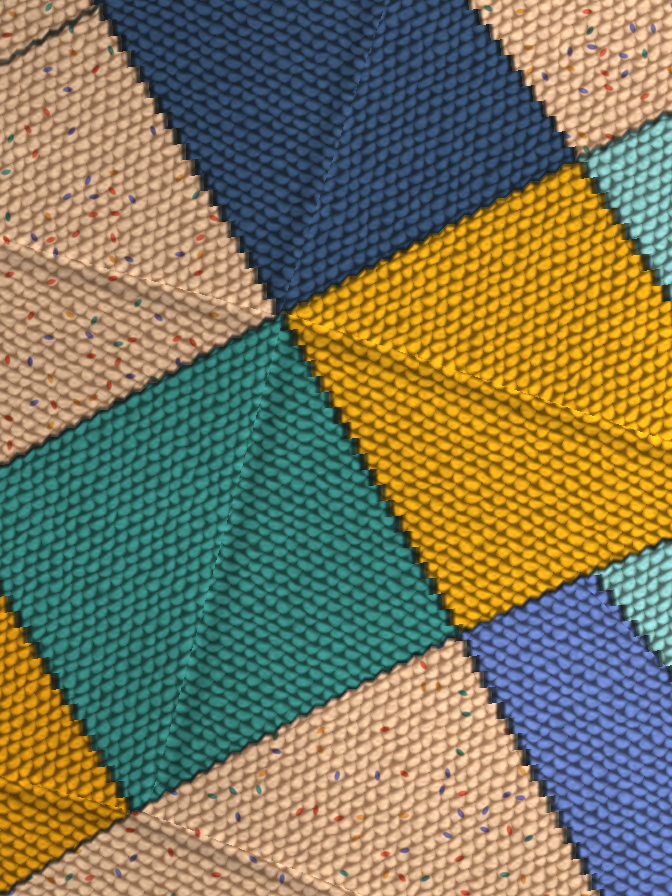
Write a Shadertoy shader that draws this texture.

```glsl
// A knitted patchwork blanket: mitred garter-stitch squares with dark jagged seams and tweed flecks.

// Yarn colours
const vec3 CREAM = vec3(0.90, 0.75, 0.61);
const vec3 NAVY = vec3(0.22, 0.32, 0.45);
const vec3 TEAL = vec3(0.23, 0.56, 0.53);
const vec3 MUSTARD = vec3(0.92, 0.66, 0.09);
const vec3 SKY = vec3(0.55, 0.79, 0.78);
const vec3 PERIWINKLE = vec3(0.40, 0.49, 0.75);
const vec3 GAP = vec3(0.07, 0.09, 0.09);

// Sizes as fractions of the canvas height
const vec2 STITCH = vec2(0.0165, 0.0128);
const float ROW_TILT = 0.48;
const float SEAM_STEEP = 0.0036;
const float SEAM_FLAT = 0.0022;
const float JAG_PITCH = 0.0185;
const float JAG_DEPTH = 0.0085;
const float FLECK_CELL = 0.023;
const float RIDGE_WIDTH = 0.010;

struct Patch { vec3 yarn; vec2 a; vec2 b; float tweed; };

float hash(vec2 p) {
    p = fract(p * vec2(123.34, 345.45));
    p += dot(p, p + 34.23);
    return fract(p.x * p.y);
}

float noise(vec2 p) {
    vec2 i = floor(p), f = fract(p);
    f = f * f * (3.0 - 2.0 * f);
    return mix(mix(hash(i), hash(i + vec2(1, 0)), f.x),
               mix(hash(i + vec2(0, 1)), hash(i + 1.0), f.x), f.y);
}

// Height of interlocking crescent stitches, 0 in the creases
float knit(vec2 p, float tilt) {
    vec2 along = vec2(cos(tilt), sin(tilt));
    vec2 s = vec2(dot(p, along), dot(p, vec2(-along.y, along.x))) / STITCH;
    s += 0.35 * (vec2(noise(p * 60.0), noise(p * 60.0 + 9.0)) - 0.5);
    float row = floor(s.y);
    s.x += 0.5 * mod(row, 2.0);
    vec2 e = fract(s) - 0.5;
    e.y += 0.9 * e.x * e.x - 0.08 + 0.18 * e.x;
    float size = 0.92 + 0.16 * hash(vec2(floor(s.x), row));
    return 1.0 - smoothstep(0.18, 0.66, length(e * vec2(0.85, 1.1)) * size);
}

// Coloured tweed specks, one possible per cell
vec3 addFlecks(vec3 col, vec2 p, float amount) {
    vec2 id = floor(p / FLECK_CELL);
    vec2 jitter = vec2(hash(id + 3.1), hash(id + 7.7)) - 0.5;
    vec2 d = (fract(p / FLECK_CELL) - 0.5 - 0.5 * jitter) * FLECK_CELL;
    float ang = 6.283 * hash(id + 1.3);
    d = mat2(cos(ang), -sin(ang), sin(ang), cos(ang)) * d;
    float pick = hash(id + 5.9);
    vec3 dye = pick < 0.35 ? vec3(0.78, 0.25, 0.15) : pick < 0.65 ? vec3(0.30, 0.31, 0.58)
             : pick < 0.82 ? vec3(0.18, 0.45, 0.42) : vec3(0.80, 0.50, 0.16);
    float on = step(hash(id + 11.0), 0.40) * amount;
    float mask = 1.0 - smoothstep(0.0022, 0.0048, length(d * vec2(0.65, 1.25)));
    return mix(col, dye, 0.8 * on * mask);
}

// Dark stitched gap around a boundary at signed distance d
float seam(float d, float width) {
    float aa = 1.2 / iResolution.y;
    return 1.0 - smoothstep(width - aa, width + aa + 0.002, abs(d));
}

void mainImage(out vec4 fragColor, in vec2 fragCoord) {
    vec2 p = vec2(fragCoord.x, iResolution.y - fragCoord.y) / iResolution.y;
    float x = p.x, y = p.y;

    // Saw-toothed boundaries: steep ones split columns, flat ones split rows
    float tooth = (fract((y + 0.12 * x) / JAG_PITCH) - 0.5) * JAG_DEPTH;
    float ripple = (abs(fract(x / JAG_PITCH) - 0.5) - 0.25) * JAG_DEPTH;
    float midCol = 0.86 * (x - (0.107 + 0.6 * y - 0.038 * y * y)) + tooth;
    float rightCol = 0.82 * (x - (0.521 + 0.71 * y - 0.09 * y * y)) + tooth;
    float leftCol = 0.86 * (x - 0.6 * (y - 0.658)) + tooth;
    float cornerCol = 0.79 * (x - 0.66 - 0.78 * (y - 0.638)) + tooth;
    float topRow = 0.86 * (y - 0.072 + 0.59 * x) + ripple;
    float midRow = 0.88 * (y - (0.521 - 0.555 * x + 0.035 * x * x)) + ripple;
    float lowRow = 0.87 * (y - (1.0 - 0.65 * x + 0.157 * x * x)) + ripple;

    // Choose the patch and its diagonal ridge, and collect the seams
    vec2 far = vec2(-9.0);
    Patch k = Patch(CREAM, far, far + 0.1, 1.0);
    float gap = max(seam(midCol, SEAM_STEEP), seam(midRow, SEAM_FLAT));
    gap = max(gap, seam(lowRow, SEAM_FLAT * 0.7));
    if (midRow < 0.0) {
        if (midCol < 0.0) {
            k = Patch(CREAM, vec2(0.0, 0.267), vec2(0.31, 0.352), 1.0);
            gap = max(gap, seam(topRow, SEAM_FLAT));
        } else if (rightCol < 0.0) k = Patch(NAVY, vec2(0.432, 0.0), vec2(0.314, 0.345), 0.0);
        gap = max(gap, seam(rightCol, SEAM_FLAT));
    } else if (lowRow < 0.0) {
        if (leftCol < 0.0) k = Patch(MUSTARD * vec3(0.97, 0.92, 0.8), vec2(0.0, 0.866), vec2(0.135, 0.902), 0.0);
        else if (midCol < 0.0) k = Patch(TEAL, vec2(0.166, 0.9), vec2(0.312, 0.37), 0.0);
        else if (rightCol < 0.0) k = Patch(MUSTARD, vec2(0.325, 0.352), vec2(0.76, 0.497), 0.0);
        else k.yarn = SKY, k.tweed = 0.0;
        gap = max(gap, max(seam(rightCol, SEAM_STEEP), seam(leftCol, SEAM_STEEP)));
    } else if (midCol < 0.0) {
        k = Patch(CREAM, vec2(0.17, 0.91), vec2(0.42, 1.005), 1.0);
    } else {
        k = Patch(cornerCol < 0.0 ? PERIWINKLE : SKY, far, far + 0.1, 0.0);
        gap = max(gap, seam(cornerCol, SEAM_FLAT));
    }

    // Rows turn at the ridge, which is raised and shaded on one side
    vec2 span = k.b - k.a, rel = p - k.a;
    float t = clamp(dot(rel, span) / dot(span, span), 0.0, 1.0);
    float side = (span.x * rel.y - span.y * rel.x) / length(span);
    float dist = length(rel - span * t);
    float ridge = exp(-dist * dist / (RIDGE_WIDTH * RIDGE_WIDTH));
    float groove = exp(-pow((side - 1.7 * RIDGE_WIDTH) / RIDGE_WIDTH, 2.0)) * step(dist, 0.05);
    float height = knit(p, side > 0.0 ? ROW_TILT : -ROW_TILT);
    float knob = 0.6 + 0.4 * sin(6.283 * t * length(span) / JAG_PITCH);

    // Yarn with flecks, creases, fibres and broad soft light
    vec3 col = addFlecks(k.yarn, p, k.tweed);
    vec3 crease = mix(vec3(0.50, 0.48, 0.46), vec3(0.68, 0.60, 0.53), k.tweed);
    col *= mix(crease, vec3(1.07), height);
    col *= 0.92 + 0.16 * noise(p * vec2(230.0, 330.0));
    col *= 1.0 + 0.16 * ridge * knob - 0.17 * groove;
    float light = 0.90 + 0.14 * smoothstep(0.0, 0.7, x) + 0.10 * (noise(p * 5.0) - 0.5);
    col *= light;
    col = mix(col, GAP, 0.88 * gap * (0.65 + 0.35 * noise(p * 90.0)));
    fragColor = vec4(clamp(col, 0.0, 1.0), 1.0);
}
```
